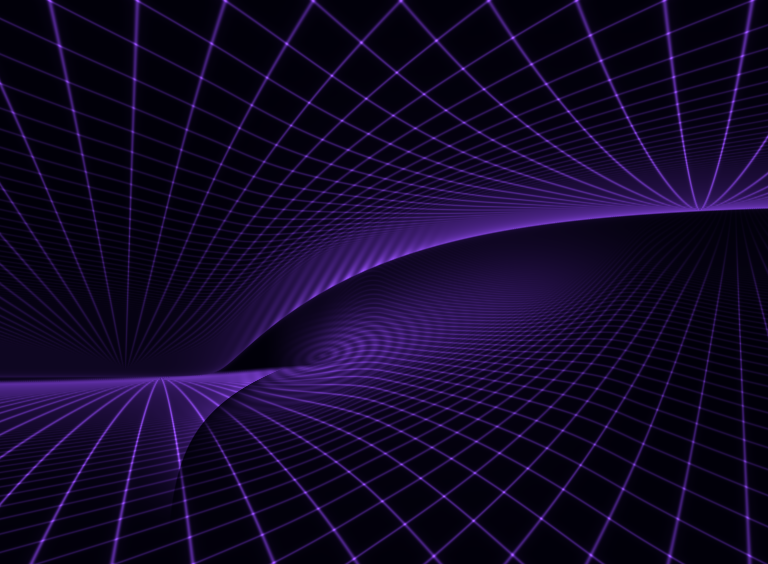
This background is drawn by a Shadertoy shader. Its source:

```glsl
// Violet neon grid on two twisted sheets that meet along a glowing arch.

// Height of the arched rim, measured down from the top edge.
float rim(float x, float away) {
    float d = x - 0.286;
    float s = 0.5 * (d + sqrt(d * d + 0.0003 + 0.25 * away * away));
    return 0.491 - 0.226 * (1.0 - exp(-s / 0.2));
}

// Soft line with a halo at each integer; an even haze where lines crowd.
float gridLine(float c) {
    float f = fwidth(c);
    float d = abs(fract(c + 0.5) - 0.5);
    float s = max(0.03, 0.9 * f);
    float line = exp(-d * d / (s * s)) * sqrt(0.03 / s);
    line += 0.08 * exp(-d * d / 0.016);
    return mix(line, 0.22, smoothstep(0.25, 0.7, f));
}

// Light of one sheet: two line families that close in on the horizon.
float sheet(vec2 p, float depth, float phase) {
    float side = clamp(p.x, 0.0, 1.0);
    float turn = smoothstep(0.13, 0.65, p.x);
    float a = (p.x - 0.163) / (0.1146 * pow(depth, mix(1.0, 0.85, turn))) - phase;
    float b = (0.911 - p.x) / (0.1146 * pow(depth, mix(1.0, 0.68, turn))) - 0.4;

    float la = gridLine(a) * mix(0.66, 0.38, side);
    float lb = gridLine(b) * mix(0.38, 0.66, side);
    float light = la + lb + 0.8 * la * lb;

    // The left end falls into shade, the right end glows
    float lit = smoothstep(0.2, 0.5, p.x);
    light *= mix(1.0, mix(0.55, 1.25, lit), 1.0 - depth);
    light += lit * (0.34 * exp(-7.5 * depth) + 0.24 * exp(-45.0 * depth));
    return light + 0.06 * lit * exp(-2.5 * depth);
}

void mainImage(out vec4 fragColor, in vec2 fragCoord) {
    vec2 uv = fragCoord / iResolution.xy;
    vec2 p = vec2(uv.x, 1.0 - uv.y) * vec2(1.0, 0.734);
    float px = 1.0 / iResolution.x;

    // Upper sheet, its horizon easing out away from the arch
    float arch = rim(p.x, 0.0);
    float horizon = rim(p.x, max(arch - p.y, 0.0));
    float depth = max(1.0 - p.y / horizon, 0.004);
    float upper = sheet(p, depth, 0.14);

    // Slanted ripples beside the arch
    float ripple = smoothstep(0.27, 0.36, p.x) * (1.0 - smoothstep(0.44, 0.6, p.x));
    ripple *= exp(-9.0 * depth) * cos(500.0 * (0.85 * p.x + 0.5 * p.y));
    upper *= 1.0 + 0.32 * ripple;

    // Lower sheet: the upper one turned half round, running on beneath the arch
    vec2 q = vec2(1.12, 0.7656) - p;
    float edge = 0.7656 - rim(q.x, 0.0);
    float span = rim(q.x, max(p.y - edge, 0.0));
    float raw = 1.0 - q.y / span;
    float soft = 0.2 * smoothstep(0.3, 0.5, p.x) * mix(1.0, 0.5, smoothstep(0.6, 0.95, p.x));
    float low = max(0.5 * (raw + sqrt(raw * raw + soft * soft)), 0.004);
    float lower = sheet(q, low, 0.82);
    float inside = smoothstep(-0.004, 0.004, p.y - edge);
    inside = max(inside, smoothstep(0.34, 0.47, p.x));
    lower *= inside;

    // Shade beneath the arch
    float under = mix(0.2, 1.0, smoothstep(0.0, 0.14, p.y - arch));
    lower *= mix(1.0, under, smoothstep(0.31, 0.42, p.x));

    // Fold: haze on its left, shadow on its right
    float fold = p.x - 0.215 - 0.143 * exp(-(p.y - 0.484) / 0.0625);
    float foldFade = smoothstep(0.475, 0.5, p.y) * (1.0 - smoothstep(0.56, 0.7, p.y));
    float right = smoothstep(-px, px, fold);
    float shadow = right * exp(-max(fold, 0.0) / 0.035);
    lower *= 1.0 - 0.8 * foldFade * shadow;
    lower += 0.32 * foldFade * (1.0 - right) * exp(min(fold, 0.0) / 0.045);

    // Swirl of nested arcs at the twist
    vec2 c = p - vec2(0.42, 0.463);
    c = vec2(c.x - 0.3 * c.y, 2.3 * (c.y + 0.28 * c.x));
    float r = length(c);
    float swirl = exp(-r * r / 0.017) * (0.25 + 0.13 * cos(r * 340.0));
    lower += swirl * inside * smoothstep(0.0, 0.08, p.y - arch);

    // Join the sheets and tint
    float light = mix(upper, lower, smoothstep(-px, px, p.y - arch));
    light += 0.22 * exp(-abs(p.y - arch) / 0.003) * (1.0 - 0.5 * uv.x);
    vec3 color = vec3(0.003, 0.0, 0.035) + light * vec3(0.37, 0.155, 0.68);
    color += 0.09 * light * light * vec3(1.0, 0.9, 0.8);
    fragColor = vec4(min(color, 1.0), 1.0);
}
```
